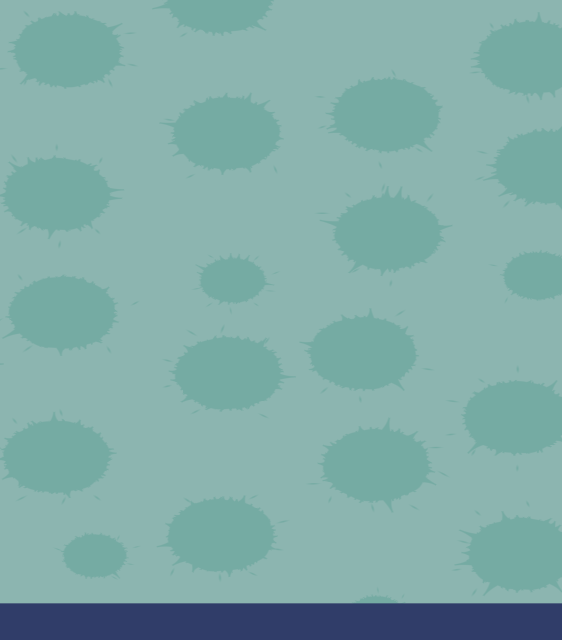
This pattern is drawn by a Shadertoy shader. Its source:

```glsl
// Flat ink blots scattered over a pale teal ground above a navy base strip.
// Each blot is a wobbly ellipse with tapered spikes and flung droplets,
// placed on a sheared, jittered grid and joined by signed distance.

const float TAU = 6.28319;
const vec3 GROUND = vec3(0.55, 0.71, 0.69);
const vec3 BLOT = vec3(0.46, 0.67, 0.64);
const vec3 NAVY = vec3(0.19, 0.24, 0.41);
const float STRIP_HEIGHT = 0.0573;
const vec2 CELL = vec2(0.24, 0.2);
const vec2 JITTER = vec2(0.07, 0.08);
const vec2 BLOT_RADII = vec2(0.082, 0.056);
const float COLUMN_SHIFT = 0.4;

float hash(vec2 p) {
    return fract(sin(dot(p, vec2(127.1, 311.7))) * 43758.5);
}

// Tapered, slightly hooked spikes; polar = (turn in 0..1, radius)
float spikes(vec2 polar, float count, float seed, float shortLen, float longLen) {
    float sector = floor(polar.x * count);
    float chance = hash(vec2(sector, seed));
    float lean = hash(vec2(sector, seed + 3.7)) - 0.5;
    float len = shortLen * (0.25 + chance) + longLen * pow(chance, 9.0);
    float along = clamp((polar.y - 0.96) / (len + 0.04), 0.0, 1.0);
    float pitch = TAU / count;
    float across = (fract(polar.x * count) - 0.5 + 0.4 * lean) * pitch * polar.y;
    across += 0.35 * lean * pitch * along * along;
    float taper = 1.0 - along;
    float halfWidth = 0.32 * pitch * taper * taper + 0.016;
    return max(abs(across) - halfWidth, polar.y - 1.0 - len);
}

// Thin slanted droplets thrown clear of the rim
float droplets(vec2 polar, float count, float seed) {
    float sector = floor(polar.x * count);
    float chance = hash(vec2(sector, seed));
    float throwDist = hash(vec2(sector, seed + 5.1));
    float slant = hash(vec2(sector, seed + 8.3)) - 0.5;
    vec2 v = vec2(polar.y - mix(1.13, 1.42, throwDist),
                  (fract(polar.x * count) - 0.5 - 0.4 * slant) * TAU / count * polar.y);
    v.y += v.x * slant;
    vec2 size = vec2(mix(0.03, 0.085, chance), 0.02);
    float d = (length(v / size) - 1.0) * size.y;
    return chance > 0.45 ? d : 1.0;
}

// Whole blot in units of its own radius
float blot(vec2 q, float seed) {
    float angle = atan(q.y, q.x);
    vec2 polar = vec2(fract(angle / TAU + 1.0), length(q));
    float wobble = 0.014 * sin(5.0 * angle + seed) + 0.012 * sin(11.0 * angle + 2.0 * seed);
    float d = polar.y - 1.0 - wobble;
    d = min(d, spikes(polar, 25.0, seed, 0.09, 0.26));
    d = min(d, spikes(polar, 43.0, seed + 11.0, 0.045, 0.06));
    return min(d, droplets(polar, 10.0, seed + 23.0));
}

// Nearest blot among the surrounding grid cells
float blotField(vec2 p) {
    float nearest = 1.0;
    float column = floor(p.x / CELL.x);
    for (int i = -1; i <= 1; i++) {
        float col = column + float(i);
        float shift = COLUMN_SHIFT * col;
        float baseRow = floor(p.y / CELL.y - shift);
        for (int j = -1; j <= 1; j++) {
            vec2 id = vec2(col, baseRow + float(j));
            vec2 offset = vec2(hash(id + 1.3), hash(id + 7.9)) - 0.5;
            vec2 center = (id + 0.5 + vec2(0.0, shift)) * CELL + offset * JITTER;
            // Every fifth blot along the lattice is a small one
            float isSmall = 1.0 - step(0.5, mod(id.x + 2.0 * id.y, 5.0));
            float scale = mix(1.0, mix(0.56, 0.7, hash(id + 4.4)), isSmall);
            vec2 radii = BLOT_RADII * scale;
            float seed = 40.0 * hash(id + 2.6);
            nearest = min(nearest, blot((p - center) / radii, seed) * radii.y);
        }
    }
    return nearest;
}

void mainImage(out vec4 fragColor, in vec2 fragCoord) {
    vec2 p = fragCoord / iResolution.y;
    float edge = 0.8 / iResolution.y;

    vec3 color = mix(BLOT, GROUND, smoothstep(-edge, edge, blotField(p)));
    color = mix(NAVY, color, smoothstep(-edge, edge, p.y - STRIP_HEIGHT));
    fragColor = vec4(color, 1.0);
}
```
